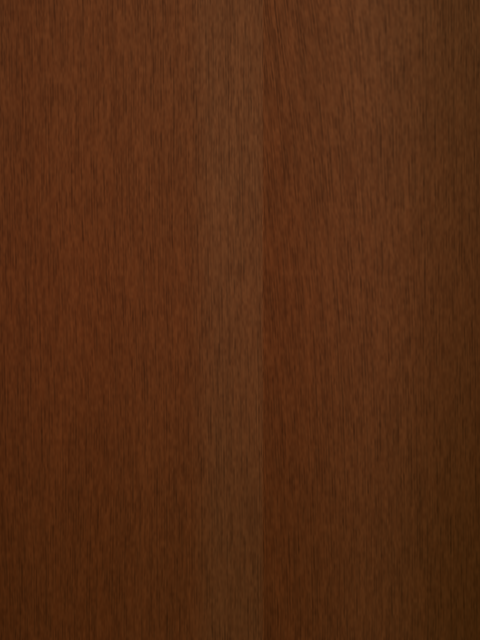
A WebGL 2 fragment shader for this texture:

```glsl
#version 300 es
precision highp float;

uniform vec2 u_resolution;
out vec4 fragColor;

float hash(vec2 p) {
    vec3 q = fract(vec3(p.xyx) * 0.1031);
    q += dot(q, q.yzx + 33.33);
    return fract((q.x + q.y) * q.z);
}

float noise(vec2 p) {
    vec2 cell = floor(p), f = fract(p);
    f = f * f * (3.0 - 2.0 * f);
    return mix(mix(hash(cell), hash(cell + vec2(1, 0)), f.x),
               mix(hash(cell + vec2(0, 1)), hash(cell + vec2(1, 1)), f.x), f.y);
}

// Continuous fine fibres in three widths, centred on zero
float fibres(vec2 p) {
    float sum = 0.0;
    vec2 scale = vec2(95.0, 3.0);
    for (int i = 0; i < 3; i++) {
        sum += (0.2 + 0.18 * float(i)) * (noise(p * scale + float(i) * 17.3) - 0.5);
        scale *= vec2(1.5, 2.2);
    }
    return sum;
}

// Thin dark dashes along the grain, each column offset at random
float pores(vec2 p, vec2 scale) {
    float column = floor(p.x * scale.x);
    float along = p.y * scale.y + 9.0 * hash(vec2(column, 3.0));
    float dash = noise(vec2(column * 7.0, along));
    float across = abs(fract(p.x * scale.x) - 0.5);
    return smoothstep(0.4, 0.8, dash) * (1.0 - smoothstep(0.1, 0.48, across));
}

void main() {
    vec2 p = gl_FragCoord.xy / u_resolution.x;
    float height = gl_FragCoord.y / u_resolution.y;
    float seam = 0.548;
    float rightBoard = smoothstep(seam - 0.003, seam + 0.003, p.x);
    float nearSeam = rightBoard * (1.0 - smoothstep(0.57, 0.76, p.x));

    // Grain leans near the top and just right of the seam
    vec2 grain = p;
    float lean = mix(0.02, 0.08 * (1.0 - smoothstep(0.6, 0.95, p.x)), rightBoard);
    grain.x += lean * height * height + 0.01 * noise(p * vec2(5.0, 2.2));
    grain.x += 0.0015 * noise(p * vec2(25.0, 20.0)) + rightBoard * 3.7;

    // Red heartwood, faint pale strip at the seam, browner far side
    float broad = noise(grain * vec2(13.0, 0.7)) - 0.5;
    float strip = smoothstep(0.38, 0.47, p.x + 0.02 * broad);
    float leftTan = 0.20 + 0.22 * smoothstep(0.15, 0.42, p.x) + 0.38 * strip;
    float rightTan = 0.28 + 0.36 * smoothstep(0.56, 0.76, p.x);
    float paleness = mix(leftTan, rightTan, rightBoard) + 0.12 * broad;
    paleness += 0.32 * smoothstep(0.45, 1.0, height);
    vec3 color = mix(vec3(0.335, 0.156, 0.064), vec3(0.360, 0.208, 0.113), clamp(paleness, 0.0, 1.0));

    // Fine grain
    float dark = 0.10 * pores(grain, vec2(192.0, 24.0))
               + 0.07 * pores(grain + 5.3, vec2(150.0, 40.0));
    float fleck = noise(grain * vec2(260.0, 85.0)) - 0.5;
    float speck = noise(grain * vec2(340.0, 150.0) + 4.7) - 0.5;
    color *= 1.035 + 0.15 * fibres(grain) + 0.13 * fleck + 0.07 * speck - dark;
    color.gb += vec2(0.010, 0.009) * fleck;

    // Darker leaning figure beside the seam
    float figure = noise(grain * vec2(100.0, 16.0)) - 0.5;
    color *= 1.0 + (0.09 * figure - 0.02) * nearSeam;

    // Uneven light: dim at the foot and the right edge
    float light = mix(0.80, 1.01, smoothstep(-0.08, 0.65, height));
    light *= 1.0 - 0.19 * smoothstep(0.72, 1.04, p.x);
    light *= 1.0 - 0.05 * smoothstep(0.15, 0.0, p.x);
    color *= light;
    color.b -= 0.015 * (1.0 - smoothstep(0.0, 0.6, height)) + 0.012 * smoothstep(0.75, 1.0, p.x);

    fragColor = vec4(color, 1.0);
}
```
